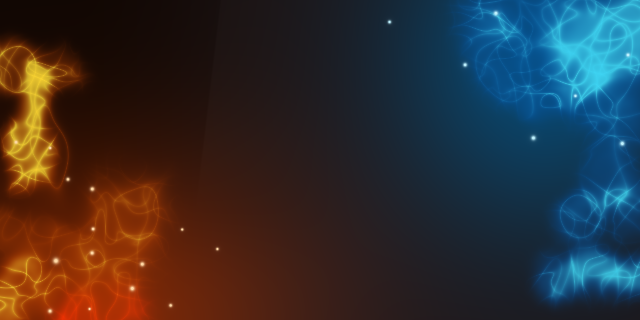
This background is drawn by a Shadertoy shader. Its source:

```glsl
// Amber fire smoke on the left facing cyan smoke on the right, with drifting sparks.

vec2 hash2(vec2 p) {
    vec3 q = fract(p.xyx * vec3(0.1031, 0.103, 0.0973));
    q += dot(q, q.yzx + 33.33);
    return fract((q.xx + q.yz) * q.zy);
}

// Gradient noise, roughly -0.7 to 0.7
float noise(vec2 p) {
    vec2 i = floor(p), f = fract(p);
    vec2 u = f * f * f * (f * (f * 6.0 - 15.0) + 10.0);
    vec2 e = vec2(0, 1);
    float a = dot(hash2(i) * 2.0 - 1.0, f);
    float b = dot(hash2(i + e.yx) * 2.0 - 1.0, f - e.yx);
    float c = dot(hash2(i + e) * 2.0 - 1.0, f - e);
    float d = dot(hash2(i + 1.0) * 2.0 - 1.0, f - 1.0);
    return mix(mix(a, b, u.x), mix(c, d, u.x), u.y);
}

vec2 warp(vec2 p, float scale) {
    return vec2(noise(p * scale + 7.3), noise(p * scale + 31.7));
}

// Soft stroke from a to b
float stroke(vec2 p, vec2 a, vec2 b, float width) {
    vec2 pa = p - a, ba = b - a;
    float d = length(pa - ba * clamp(dot(pa, ba) / dot(ba, ba), 0.0, 1.0)) / width;
    return exp(-d * d * d);
}

// Thin elliptical loop with a faint filling
float curl(vec2 p, vec2 center, vec2 radius) {
    float d = length((p - center) / radius) - 1.0;
    return 0.06 / (abs(d) + 0.06) * exp(-3.0 * d * d) + 0.12 * smoothstep(0.1, -0.5, d);
}

// Folded strands following the zero lines of warped noise
float strands(vec2 p) {
    float sum = 0.0;
    for (int i = 0; i < 4; i++) {
        float k = float(i);
        vec2 q = p * (4.5 + 2.0 * k) + k * 17.1;
        float n = noise(q + 1.4 * warp(q, 0.6));
        sum += 0.035 / (abs(n) + 0.035) + 0.22 * smoothstep(0.0, 0.35, n);
    }
    return sum * 0.5;
}

float fireDensity(vec2 p) {
    vec2 q = p + 0.06 * warp(p, 7.0);
    float mask = 1.6 * stroke(q, vec2(0.12, 0.73), vec2(0.08, 0.47), 0.055);
    mask += 0.7 * stroke(q, vec2(0.03, 0.80), vec2(0.17, 0.78), 0.07);
    mask += 0.55 * stroke(q, vec2(0.40, 0.33), vec2(0.32, 0.12), 0.12);
    mask += 0.35 * stroke(q, vec2(0.0, 0.30), vec2(0.24, 0.2), 0.06);
    mask += 1.3 * stroke(q, vec2(0.0, 0.03), vec2(0.06, 0.13), 0.075);
    mask += 0.8 * stroke(q, vec2(0.14, 0.08), vec2(0.18, 0.12), 0.04);
    float loops = 0.8 * curl(q, vec2(0.055, 0.78), vec2(0.06, 0.065));
    loops += 0.7 * curl(q, vec2(0.145, 0.775), vec2(0.06, 0.02));
    loops += 0.5 * curl(q, vec2(0.15, 0.53), vec2(0.05, 0.12));
    loops += 0.4 * curl(q, vec2(0.42, 0.34), vec2(0.055, 0.08));
    return mask * strands(p) + 0.7 * loops;
}

float iceDensity(vec2 p) {
    vec2 q = p + 0.07 * warp(p, 6.0);
    float mask = 0.55 * stroke(q, vec2(1.50, 0.99), vec2(1.58, 0.76), 0.09);
    mask += 0.5 * stroke(q, vec2(1.58, 0.95), vec2(1.75, 0.98), 0.1);
    mask += 1.1 * stroke(q, vec2(1.83, 0.81), vec2(2.0, 0.92), 0.16);
    mask += 0.75 * stroke(q, vec2(1.67, 0.67), vec2(1.85, 0.75), 0.055);
    mask += 0.65 * stroke(q, vec2(1.93, 0.65), vec2(1.89, 0.40), 0.08);
    mask += 0.6 * stroke(q, vec2(1.82, 0.32), vec2(2.0, 0.37), 0.08);
    mask += stroke(q, vec2(1.75, 0.13), vec2(2.0, 0.16), 0.07);
    float loops = 0.6 * curl(q, vec2(1.81, 0.32), vec2(0.05, 0.08));
    loops += 0.5 * curl(q, vec2(1.57, 0.78), vec2(0.08, 0.09));
    float veil = 0.55 * stroke(q, vec2(1.85, 0.84), vec2(2.0, 0.95), 0.14);
    veil += 0.35 * stroke(q, vec2(1.84, 0.18), vec2(2.0, 0.15), 0.05);
    return mask * strands(p + 3.0) + 0.7 * loops + veil;
}

// One jittered spark in some cells of a grid
float sparks(vec2 p) {
    float cell = 0.125;
    vec2 id = floor(p / cell);
    vec2 center = (id + 0.2 + 0.6 * hash2(id + 5.0)) * cell;
    vec2 pick = hash2(id + 41.0);
    float left = step(center.x, 0.68) * step(center.y, 0.66 - 0.5 * center.x);
    float right = step(1.15, center.x) * step(1.9 - 0.8 * center.x, center.y);
    float d = length(p - center) / mix(0.004, 0.009, pick.y);
    return step(0.48, pick.x) * max(left, right) * (exp(-d * d) + 0.25 * exp(-d));
}

void mainImage(out vec4 fragColor, in vec2 fragCoord) {
    vec2 p = fragCoord / iResolution.y;
    p.x *= 2.0 * iResolution.y / iResolution.x;

    // Dark backdrop with a faint slanted seam
    vec3 col = mix(vec3(0.06, 0.025, 0.01), vec3(0.11, 0.085, 0.095), smoothstep(0.2, 1.2, p.x));
    float seam = smoothstep(-0.004, 0.004, p.x - 0.57 - 0.12 * p.y);
    col += 0.018 * seam * smoothstep(0.3, 0.6, p.y) * smoothstep(1.2, 0.6, p.x);

    // Warm and cold glows
    vec2 warm = (p - vec2(0.3, 0.0)) / vec2(0.65, 0.5);
    vec2 cold = (p - vec2(1.7, 0.82)) / vec2(0.48, 0.55);
    col += vec3(0.43, 0.125, 0.0) * exp(-dot(warm, warm));
    col += vec3(-0.08, 0.2, 0.35) * exp(-dot(cold, cold));
    col += vec3(0.35, 0.03, 0.0) * stroke(p, vec2(0.25, 0.0), vec2(0.36, 0.02), 0.1) * strands(p);

    // Smoke, brighter where it is denser
    float fire = fireDensity(p) * smoothstep(0.75, 0.5, p.x);
    float ice = iceDensity(p) * smoothstep(1.15, 1.4, p.x);
    vec3 flame = mix(vec3(0.85, 0.3, 0.01), vec3(1.0, 0.85, 0.2), smoothstep(0.2, 1.3, fire));
    vec3 frost = mix(vec3(0.01, 0.36, 0.72), vec3(0.25, 0.85, 0.97), smoothstep(0.2, 1.5, ice));
    col = mix(col, flame, 1.0 - exp(-1.3 * fire));
    col = mix(col, frost, 1.0 - exp(-1.3 * ice));

    vec3 sparkColor = mix(vec3(1.0, 0.85, 0.65), vec3(0.75, 0.95, 1.0), step(1.0, p.x));
    col = mix(col, sparkColor, min(sparks(p), 1.0));
    fragColor = vec4(clamp(col, 0.0, 1.0), 1.0);
}
```
